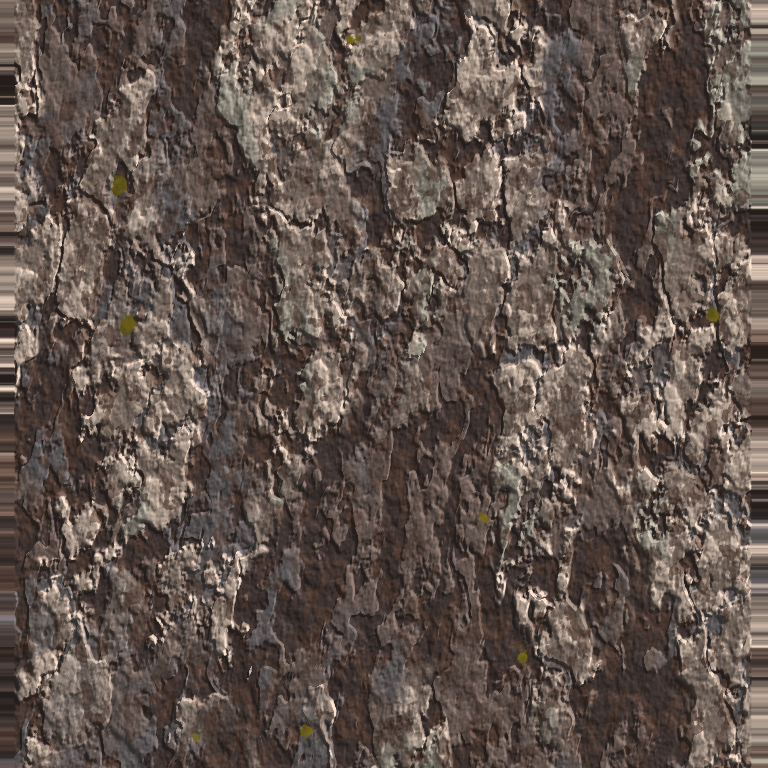
Give the GLSL for this texture, as a WebGL 2 fragment shader.

```glsl
#version 300 es
precision highp float;

uniform vec2 u_resolution;
out vec4 fragColor;

// Layout, in cells or cycles per canvas
const vec2 PLATE_CELLS = vec2(15.0, 7.0);
const vec2 COLUMN_CELLS = vec2(13.0, 2.4);
const vec2 STRIP_CELLS = vec2(30.0, 7.0);
const vec2 RELIEF_CELLS = vec2(48.0, 34.0);
const vec2 RAGGED_CELLS = vec2(26.0, 15.0);
const float MOSS_CELLS = 9.0;
const float LEAN = 0.07;
const vec2 RAGGED_AMOUNT = vec2(0.07, 0.06);
const vec2 SIDE_LIMITS = vec2(0.018, 0.979);

// Lighting
const vec2 LIGHT_STEP = vec2(0.0026, 0.0032);
const float LIGHT_GAIN = 2.9;

// Colours
const vec3 FURROW = vec3(0.235, 0.195, 0.185);
const vec3 RUST = vec3(0.300, 0.222, 0.185);
const vec3 STRIP_WARM = vec3(0.375, 0.320, 0.295);
const vec3 STRIP_COOL = vec3(0.335, 0.315, 0.318);
const vec3 RIDGE = vec3(0.445, 0.390, 0.355);
const vec3 CREST = vec3(0.640, 0.575, 0.525);
const vec3 LICHEN = vec3(0.450, 0.470, 0.430);
const vec3 MOSS = vec3(0.430, 0.380, 0.070);

struct Bark {
    float ridge;
    float strip;
    float relief;
    float height;
};

vec3 hash3(vec2 cell) {
    vec3 h = fract(cell.xyx * vec3(0.1031, 0.1030, 0.0973));
    h += dot(h, h.yxz + 33.33);
    return fract((h.xxy + h.yzz) * h.zyx);
}

// Nearest distance, gap to the second nearest, random value of the cell
vec3 cells(vec2 p) {
    vec2 base = floor(p);
    float nearest = 9.0, second = 9.0, id = 0.0;
    for (int y = -1; y <= 1; y++)
    for (int x = -1; x <= 1; x++) {
        vec2 cell = base + vec2(x, y);
        vec3 h = hash3(cell);
        float d = length(cell + h.xy - p);
        if (d < nearest) {
            second = nearest;
            nearest = d;
            id = h.z;
        } else {
            second = min(second, d);
        }
    }
    return vec3(nearest, second - nearest, id);
}

// Cellular noise with softly blended cell values
float cellNoise(vec2 p) {
    vec2 base = floor(p);
    float sum = 0.0, total = 0.0;
    for (int y = -1; y <= 1; y++)
    for (int x = -1; x <= 1; x++) {
        vec2 cell = base + vec2(x, y);
        vec3 h = hash3(cell + 57.0);
        vec2 d = cell + h.xy - p;
        float w = exp(-8.0 * dot(d, d));
        sum += w * h.z;
        total += w;
    }
    return sum / total;
}

float layeredNoise(vec2 p, int octaves) {
    float sum = 0.0, total = 0.0, amp = 1.0;
    for (int i = 0; i < octaves; i++) {
        sum += amp * cellNoise(p);
        total += amp;
        amp *= 0.6;
        p = p * 2.03 + vec2(17.3, 9.1);
    }
    return sum / total;
}

Bark barkAt(vec2 p) {
    Bark b;
    b.relief = layeredNoise(p * RELIEF_CELLS, 4);

    // Leaning, wavy and ragged coordinates
    float ragged = layeredNoise(p * RAGGED_CELLS, 3) - 0.5;
    vec2 q = p + RAGGED_AMOUNT * ragged;
    q.x += 0.016 * sin(p.y * 7.0 + 2.0 * sin(p.x * 5.0)) - LEAN * p.y;
    q.x += 0.006 * sin(p.y * 25.0 + p.x * 11.0);

    // Raised plates, gathered into long columns
    vec3 plate = cells(q * PLATE_CELLS);
    float column = cellNoise(q * COLUMN_CELLS);
    float level = smoothstep(0.42, 0.62, 0.35 * plate.z + 0.65 * column);
    float body = smoothstep(0.06, 0.24, plate.y + 0.7 * (b.relief - 0.5));
    b.ridge = body * level;

    // Thin lower strips between them
    float streak = layeredNoise(q * STRIP_CELLS + 31.0, 3);
    b.strip = smoothstep(0.45, 0.57, streak + 0.35 * (b.relief - 0.5));

    b.height = 0.45 * b.ridge + 0.14 * b.strip * (1.0 - b.ridge) + 0.6 * b.relief;
    return b;
}

void main() {
    vec2 p = gl_FragCoord.xy / u_resolution;
    p.x = clamp(p.x, SIDE_LIMITS.x, SIDE_LIMITS.y);
    Bark b = barkAt(p);

    // Base colours by layer
    float tint = layeredNoise(p * vec2(8.0, 5.0) + 71.0, 3);
    float pits = layeredNoise(p * vec2(62.0, 44.0) + 13.0, 3);
    vec3 low = mix(FURROW, RUST, 0.7 * smoothstep(0.48, 0.66, pits));
    vec3 strip = mix(STRIP_COOL, STRIP_WARM, smoothstep(0.40, 0.58, tint));
    vec3 top = mix(RIDGE, CREST, smoothstep(0.46, 0.68, b.relief));
    top = mix(top, LICHEN, 0.5 * smoothstep(0.62, 0.72, tint));
    vec3 colour = mix(mix(low, strip, b.strip), top, b.ridge);
    colour = mix(colour, low, 0.65 * smoothstep(0.58, 0.68, pits));

    // Slanting light over the relief
    float slope = b.height - barkAt(p + LIGHT_STEP).height;
    colour *= 1.0 + clamp(LIGHT_GAIN * slope, -0.42, 0.55);

    // Rare tufts of moss
    vec3 tuft = cells(p * MOSS_CELLS + 5.0);
    float moss = 1.0 - smoothstep(0.05, 0.09, tuft.x + 0.25 * (b.relief - 0.5));
    colour = mix(colour, MOSS * (0.6 + 0.8 * b.relief), moss * step(0.9, tuft.z));

    fragColor = vec4(max(colour, FURROW * 0.55), 1.0);
}
```
